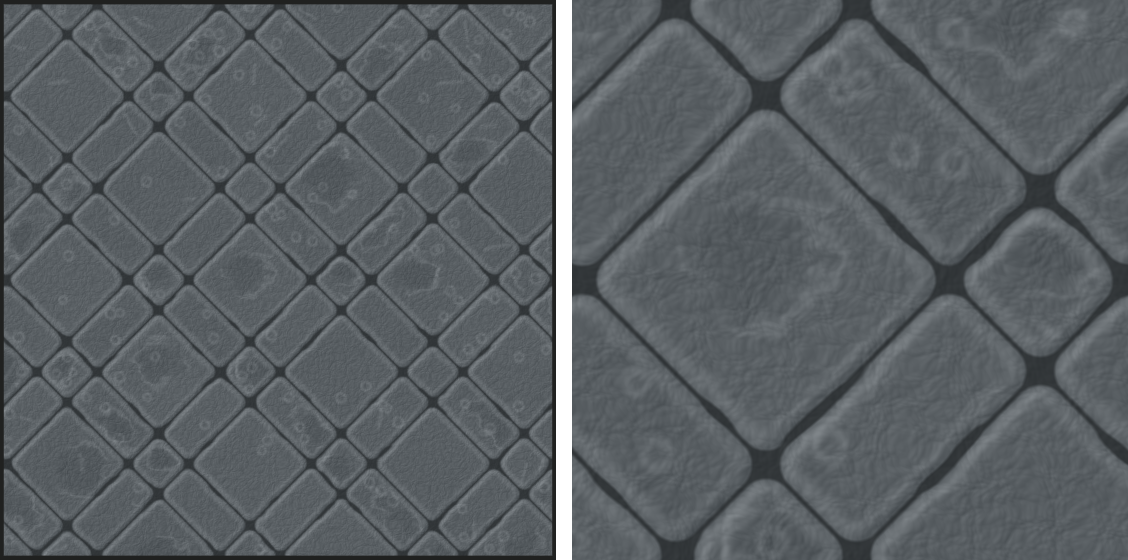
Left, the full canvas; right, a detail of the centre.
Write a Shadertoy shader that draws this texture.

```glsl
// Worn slate paving: a diagonal lattice of large squares, oblong stones and small squares.
// Each stone is a chipped rounded box; its id seeds pits, scratches and stains,
// and a warped cellular grain with a bevelled rim is lit from the upper left.

const float REPEATS = 3.0;
const vec2 BORDER = vec2(0.0068, 0.0078);
const vec2 LARGE_CENTRE = vec2(0.347, 0.5);   // in repeats, from the lower left
const float CELL = 0.70711;                   // side of one rotated lattice cell
const float LARGE_HALF = 0.335;               // half sides, as a share of the cell
const float SMALL_HALF = 0.165;
const float GAP = 0.003;
const float CORNER = 0.05;
const vec2 TO_LIGHT = vec2(-0.1, -0.995);     // in lattice axes: upper left
const vec3 FRAME = vec3(0.125, 0.128, 0.125);
const vec3 JOINT = vec3(0.195, 0.212, 0.222);
const vec3 SLATE = vec3(0.344, 0.367, 0.383);

struct Stone { vec2 local; vec2 halfSize; vec2 id; };

float hash(vec2 cell, float salt) {
    return fract(sin(dot(cell, vec2(127.1, 311.7)) + salt * 74.7) * 43758.5);
}

vec2 hash2(vec2 cell, float salt) {
    return vec2(hash(cell, salt), hash(cell, salt + 0.37));
}

float layeredSines(vec2 p) {
    float low = sin(p.x + 1.7 * sin(p.y * 0.8));
    float mid = 0.6 * sin(p.y * 2.1 + 1.3 * sin(p.x * 1.7));
    return (low + mid + 0.3 * sin(3.9 * p.x - 3.1 * p.y)) / 1.9;
}

// Distance to the nearest jittered cell point
float cellular(vec2 p) {
    vec2 base = floor(p);
    float nearest = 2.0;
    for (int j = -1; j <= 1; j++)
        for (int i = -1; i <= 1; i++) {
            vec2 cell = base + vec2(i, j);
            nearest = min(nearest, length(cell + hash2(cell, 1.0) - p));
        }
    return nearest;
}

float band(float d, float width) {
    return 1.0 - smoothstep(0.0, width, abs(d));
}

float segment(vec2 p, vec2 a, vec2 b) {
    vec2 ab = b - a;
    return length(p - a - ab * clamp(dot(p - a, ab) / dot(ab, ab), 0.0, 1.0));
}

// Both axes alternate a wide and a narrow strip
Stone findStone(vec2 q) {
    vec2 s = q / CELL;
    vec2 cell = floor(s + LARGE_HALF);
    vec2 narrow = step(LARGE_HALF, s - cell);
    return Stone((s - cell - 0.5 * narrow) * CELL,
                 mix(vec2(LARGE_HALF), vec2(SMALL_HALF), narrow) * CELL,
                 cell * 2.0 + narrow);
}

float stoneEdge(Stone s) {
    float chips = smoothstep(0.1, 0.9, layeredSines(s.local * 14.0 + s.id * 5.3));
    vec2 d = abs(s.local) - s.halfSize + GAP + CORNER;
    return length(max(d, 0.0)) + min(max(d.x, d.y), 0.0) - CORNER + 0.008 * chips;
}

float grain(vec2 q) {
    vec2 warped = q + 0.012 * vec2(layeredSines(q.yx * 31.0), layeredSines(q * 27.0));
    return 0.06 * cellular(warped * 34.0) + 0.035 * cellular(warped.yx * 79.0);
}

float relief(vec2 q) {
    return 0.16 * smoothstep(0.0, 0.026, -stoneEdge(findStone(q))) - grain(q);
}

// Brightness change from ring pits; larger stones carry more
float pits(Stone s) {
    float area = s.halfSize.x * s.halfSize.y / (CELL * CELL * LARGE_HALF * LARGE_HALF);
    float density = hash(s.id, 2.0) * mix(0.12, 0.85, area);
    float sum = 0.0;
    for (float i = 0.0; i < 8.0; i++) {
        float present = step(hash(s.id, 10.0 + i), density);
        vec2 centre = (hash2(s.id, 20.0 + i) * 2.0 - 1.0) * (s.halfSize - 0.045);
        float r = length(s.local - centre);
        float radius = mix(0.019, 0.027, hash(s.id, 30.0 + i));
        sum = max(sum, present * 0.055 * band(r - radius, 0.016));
    }
    return sum;
}

float scratches(Stone s) {
    float sum = 0.0;
    vec2 bend = 0.014 * vec2(layeredSines(s.local.yx * 22.0 + s.id), 0.0);
    for (float i = 0.0; i < 3.0; i++) {
        float present = step(hash(s.id, 40.0 + i), 0.22);
        vec2 start = (hash2(s.id, 50.0 + i) * 2.0 - 1.0) * s.halfSize * 0.7;
        float angle = 6.283 * hash(s.id, 60.0 + i);
        vec2 reach = vec2(cos(angle), sin(angle)) * mix(0.05, 0.14, hash(s.id, 70.0 + i));
        sum = max(sum, present * 0.05 * band(segment(s.local + bend, start, start + reach), 0.018));
    }
    return sum;
}

// Dark blot with a broken pale outline
float stain(Stone s) {
    float present = step(hash(s.id, 80.0), 0.45);
    vec2 centre = (hash2(s.id, 81.0) - 0.5) * s.halfSize;
    float reach = min(s.halfSize.x, s.halfSize.y);
    float radius = reach * mix(0.4, 0.75, hash(s.id, 83.0));
    float d = length((s.local - centre) * reach / s.halfSize) - radius;
    d += 0.035 * layeredSines(s.local * 26.0 + s.id * 3.1);
    float broken = smoothstep(-0.6, 0.2, layeredSines(s.local * 11.0 + s.id * 7.7));
    return present * (0.05 * broken * band(d - 0.008, 0.02) - 0.025 * smoothstep(0.01, -0.05, d));
}

void mainImage(out vec4 fragColor, in vec2 fragCoord) {
    vec2 uv = fragCoord / iResolution.xy;
    vec2 p = (uv - BORDER) / (1.0 - 2.0 * BORDER) * REPEATS - LARGE_CENTRE;
    vec2 q = vec2(p.x + p.y, p.x - p.y) * CELL;
    float pixel = REPEATS / min(iResolution.x, iResolution.y);

    // Stone surface, pale worn rim and emboss
    Stone stone = findStone(q);
    float edge = stoneEdge(stone);
    float rim = 0.052 * band(edge + 0.021, 0.026);
    float wear = (pits(stone) + scratches(stone) + stain(stone)) * smoothstep(0.0, 0.03, -edge);
    float tone = 0.012 * (hash(stone.id, 90.0) - 0.5) + 0.005 * layeredSines(q * 9.0);
    float emboss = relief(q) - relief(q + 0.006 * TO_LIGHT);
    float speckle = 0.035 - 0.8 * grain(q);

    // Thin joints, then the outer frame
    float joint = smoothstep(-0.003 - pixel, 0.001 + pixel, edge);
    vec3 color = mix(SLATE + rim + wear + tone + 0.5 * speckle, JOINT, joint);
    color += emboss * (1.0 - 0.5 * joint);
    vec2 inset = (min(uv, 1.0 - uv) - BORDER) * iResolution.xy;
    color = mix(FRAME, color, clamp(min(inset.x, inset.y) + 0.5, 0.0, 1.0));
    fragColor = vec4(color, 1.0);
}
```
